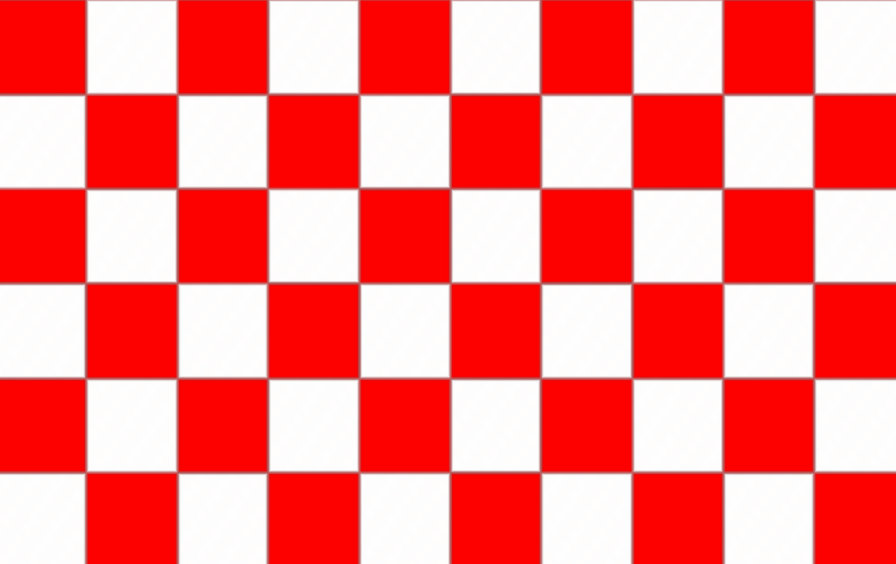
Reproduce this pattern procedurally as a Shadertoy shader.

```glsl
#define REPEATS vec2(9.846, 5.957)     // squares across and down
#define SHIFT vec2(0.051, 0.004)       // phase of the grid, in squares
#define EDGE_SOFT 0.0030               // half width of the colour change, in heights
#define LINE_HALF 0.0058               // half width of the seam, in heights
#define LINE_JITTER 0.0007             // seam displacement, in heights
#define LINE_STRENGTH 0.50
#define STRENGTH_VARIATION 0.14
#define MOTTLE 0.006
#define RED vec3(0.992, 0.0, 0.0)
#define WHITE vec3(1.0, 0.996, 0.995)
#define SEAM vec3(0.50, 0.25, 0.26)

// Layered sines: smooth variation in -1..1
float wave(vec2 p) {
    return 0.6 * sin(p.x * 2.3 + p.y * 1.7) + 0.4 * sin(p.x * 4.1 - p.y * 3.3 + 1.2);
}

void mainImage(out vec4 fragColor, in vec2 fragCoord) {
    vec2 uv = fragCoord / iResolution.xy;
    vec2 grid = vec2(uv.x, 1.0 - uv.y) * REPEATS + SHIFT;
    vec2 pitch = vec2(iResolution.x / iResolution.y, 1.0) / REPEATS;
    float pixel = 1.0 / iResolution.y;

    // Signed distance to the nearest seam on each axis
    vec2 seam = floor(grid + 0.5);
    vec2 offset = (grid - seam) * pitch;
    offset += LINE_JITTER * sin(seam * 2.3 + vec2(0.4, 1.9));

    // Checkerboard: product of two alternating soft steps
    vec2 parity = 1.0 - 2.0 * mod(seam, 2.0);
    vec2 side = clamp(offset / max(EDGE_SOFT, 0.6 * pixel), -1.0, 1.0) * parity;
    float redness = 0.5 + 0.5 * side.x * side.y;
    vec3 color = mix(WHITE, RED, redness);

    // Faint unevenness inside the light squares
    color -= MOTTLE * (1.0 - redness) * (0.5 + 0.5 * wave(grid * 9.0));

    // Thin dull seams, each segment with its own strength
    vec2 cell = floor(grid);
    vec2 strength = LINE_STRENGTH + STRENGTH_VARIATION
        * vec2(wave(vec2(seam.x, cell.y)), wave(vec2(cell.x, seam.y) + 5.0));
    vec2 line = strength * (1.0 - smoothstep(vec2(0.0), vec2(max(LINE_HALF, pixel)), abs(offset)));
    color = mix(color, SEAM, max(line.x, line.y));

    fragColor = vec4(clamp(color, 0.0, 1.0), 1.0);
}
```
